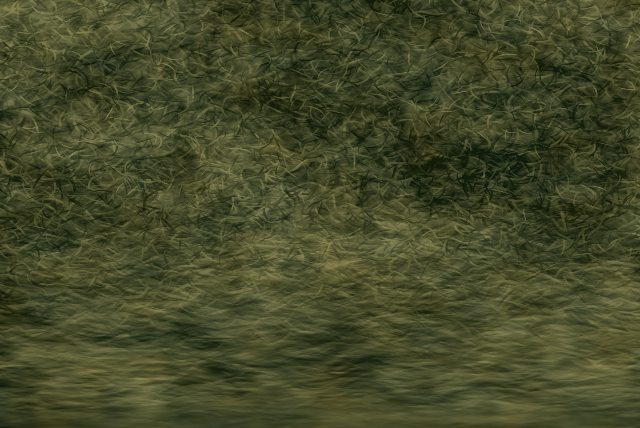
A Shadertoy shader for this texture:

```glsl
// Draws a bank of matted meadow grass, tufted at the top and combed flat below.

const int LAYERS = 24;
const vec3 SHADOW_GREEN = vec3(0.15, 0.18, 0.085);
const vec3 PALE_STRAW = vec3(0.42, 0.42, 0.255);

float hash(vec2 p) {
    return fract(sin(dot(p, vec2(127.1, 311.7))) * 43758.55);
}

float noise(vec2 p) {
    vec2 cell = floor(p), f = fract(p);
    f = f * f * (3.0 - 2.0 * f);
    float low = mix(hash(cell), hash(cell + vec2(1, 0)), f.x);
    float high = mix(hash(cell + vec2(0, 1)), hash(cell + vec2(1, 1)), f.x);
    return mix(low, high, f.y);
}

float fbm(vec2 p) {
    float sum = 0.0, amplitude = 0.5;
    for (int i = 0; i < 4; i++) {
        sum += amplitude * noise(p);
        p = 2.0 * p + 7.3;
        amplitude *= 0.5;
    }
    return sum / 0.9375;
}

vec2 rotate(vec2 p, float angle) {
    float c = cos(angle), s = sin(angle);
    return vec2(c * p.x + s * p.y, c * p.y - s * p.x);
}

// Soft shadow lying along the segment from a to b.
float hollow(vec2 p, vec2 a, vec2 b, float radius) {
    vec2 along = b - a;
    float t = clamp(dot(p - a, along) / dot(along, along), 0.0, 1.0);
    float d = length(p - a - t * along) / radius;
    return exp(-d * d);
}

// Broad light and dark patches of the bank, with smaller tufts on top.
float patchShade(vec2 p) {
    vec2 warped = p + 0.07 * vec2(noise(p * 9.0), noise(p * 9.0 + 31.0));
    float shade = 1.0 * (fbm(warped * vec2(3.5, 6.0) + 4.0) - 0.5);
    shade += 0.7 * (fbm(warped * vec2(11.0, 19.0) + 9.0) - 0.5);
    shade -= 0.30 * hollow(warped, vec2(0.66, 0.80), vec2(1.50, 0.42), 0.10);
    shade -= 0.35 * hollow(warped, vec2(0.62, 1.06), vec2(1.05, 1.04), 0.10);
    shade -= 0.20 * hollow(warped, vec2(0.05, 0.54), vec2(0.48, 0.56), 0.07);
    shade -= 0.25 * hollow(warped, vec2(0.34, 0.24), vec2(0.55, 0.23), 0.04);
    return shade + 0.05;
}

// Lays one curved, tapered blade per cell over the given tone.
float layBlades(float tone, vec2 p, vec2 cellSize, float spread,
                float shade, float opacity, float seed) {
    vec2 grid = p / cellSize + seed * vec2(3.37, 5.71);
    vec2 home = floor(grid);
    for (int y = -1; y <= 1; y++)
    for (int x = -1; x <= 1; x++) {
        vec2 cell = home + vec2(x, y);
        vec2 key = cell + seed * 17.0;
        vec2 root = cell + vec2(hash(key), hash(key + 41.3));
        float turn = hash(key + 83.1) + hash(key + 12.7) - 1.0;
        float bend = 1.1 * (hash(key + 27.9) - 0.5);
        float pick = hash(key + 59.2);

        vec2 q = rotate(grid - root, turn * spread);
        q.y -= bend * (q.x * q.x - 0.2);
        float taper = 1.0 - smoothstep(0.25, 0.9, abs(q.x));
        float width = mix(0.05, 0.10, hash(key + 71.6));
        float cover = taper * (1.0 - smoothstep(0.4 * width, 1.2 * width, abs(q.y)));

        float lit = 0.2 * clamp(q.y / width, -1.0, 1.0);
        float bladeTone = 0.40 + shade + 1.15 * (pick - 0.5) + lit
                        + 0.4 * pow(pick, 8.0);
        tone = mix(tone, bladeTone, cover * opacity);
    }
    return tone;
}

vec3 grassColor(float tone, float hue) {
    vec3 color = mix(SHADOW_GREEN, PALE_STRAW, clamp(tone, -0.3, 1.35));
    return color + hue * vec3(0.05, 0.0, -0.045);
}

void mainImage(out vec4 fragColor, in vec2 fragCoord) {
    vec2 p = fragCoord / iResolution.y;
    float shade = patchShade(p);

    // Blurred thatch beneath the blades
    vec2 swayed = p + vec2(0.0, 0.05 * noise(p * 8.0));
    float tone = 0.36 + shade + 1.0 * (fbm(swayed * vec2(16.0, 55.0)) - 0.5);

    // Long flat blades near the viewer, short tousled ones farther up
    float spread = mix(0.5, 2.3, smoothstep(0.0, 0.65, p.y));
    for (int i = 0; i < LAYERS; i++) {
        float fine = float(i) / float(LAYERS - 1);
        float size = mix(0.12, 0.032, fine);
        vec2 cellSize = size * vec2(1.0, mix(0.42, 0.75, fine));
        float nearby = 1.0 - smoothstep(0.35, 0.85, p.y);
        float distant = smoothstep(0.05, 0.6, p.y);
        float opacity = 0.78 * mix(nearby, distant, fine);
        tone = layBlades(tone, p, cellSize, spread, shade, opacity, float(i) + 1.0);
    }

    // Thin strands low down and small leaves above
    float strands = noise(swayed * vec2(28.0, 130.0)) + noise(swayed * vec2(14.0, 75.0));
    float leaves = noise(p * vec2(80.0, 100.0)) + noise(p * vec2(45.0, 55.0));
    float detail = mix(strands, leaves, smoothstep(0.2, 0.7, p.y)) - 1.0;
    tone += 0.38 * detail;

    // Smeared streaks along the bottom
    float streak = 0.40 + 0.5 * shade + 1.2 * (fbm(p * vec2(5.0, 50.0)) - 0.5);
    tone = mix(tone, streak, 0.7 * (1.0 - smoothstep(0.0, 0.09, p.y)));

    float hue = fbm(p * vec2(9.0, 14.0) + 19.0) - 0.5;
    fragColor = vec4(grassColor(tone, hue), 1.0);
}
```
